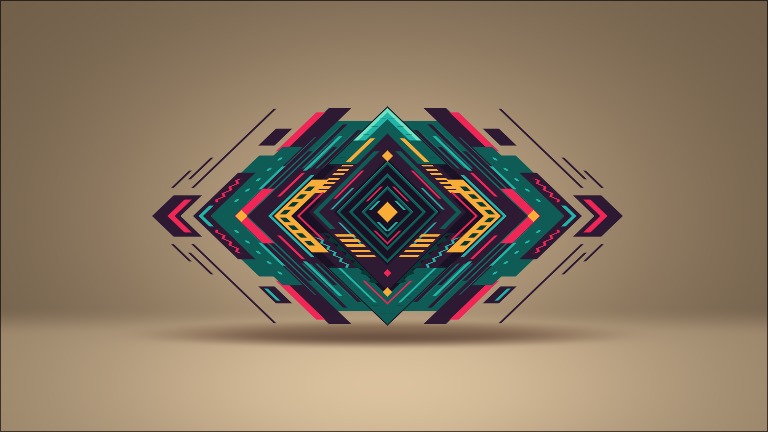
This background is drawn by a Shadertoy shader. Its source:

```glsl
// A floating emblem of mirrored chevrons and nested diamonds over a warm studio floor.
// Folding x and y gives a diamond distance; every bar is a span of that distance
// cut at two heights, painted back to front. Units: canvas height = 100.

float pixel;
vec3 ink;

const vec3 PLUM = vec3(0.18, 0.10, 0.20);
const vec3 NIGHT = vec3(0.10, 0.07, 0.14);
const vec3 TEAL = vec3(0.06, 0.36, 0.34);
const vec3 AQUA = vec3(0.13, 0.71, 0.66);
const vec3 RED = vec3(0.94, 0.15, 0.34);
const vec3 GOLD = vec3(0.97, 0.68, 0.22);

float span(float v, float lo, float hi) {
    return clamp(min(v - lo, hi - v) / pixel + 0.5, 0.0, 1.0);
}

void paint(vec3 color, float mask) { ink = mix(ink, color, mask); }

// Slanted bar: d is the diamond distance, h the height that cuts its ends
void bar(vec3 color, float d, float lo, float hi, float h, float h0, float h1) {
    paint(color, span(d, lo, hi) * span(h, h0, h1));
}

float zigzag(float h, float period) { return abs(fract(h / period) - 0.5) * 2.0 - 0.5; }

float hash(float n) { return fract(sin(n * 91.7) * 437.5); }

float glow(vec2 p, vec2 size) { return exp(-dot(p / size, p / size)); }

void studio(vec2 p) {
    vec3 wall = mix(vec3(0.43, 0.36, 0.28), vec3(0.76, 0.66, 0.53), glow(p, vec2(66.0, 43.0)));
    vec3 ground = mix(vec3(0.56, 0.48, 0.38), vec3(0.86, 0.76, 0.62),
                      glow(p + vec2(0.0, 39.0), vec2(72.0, 28.0)));
    ink = mix(ground, wall, smoothstep(-28.0, -21.0, p.y));
    // Flat cast shadow, with a darker core
    float edge = length((p + vec2(0.0, 27.3)) / vec2(63.0, 3.6));
    paint(vec3(0.42, 0.31, 0.23), 0.65 * smoothstep(1.05, 0.35, edge));
    paint(vec3(0.27, 0.18, 0.15), 0.45 * glow(p + vec2(0.0, 28.0), vec2(37.0, 1.5)));
}

void wings(vec2 p, float x, float y, float d) {
    // Loose lines, short blocks and end arrows
    bar(PLUM, d, 49.5, 50.1, y, 6.5, 24.8);
    bar(PLUM, d, 52.2, 52.8, y, 8.5, 13.5);
    bar(PLUM, d, 54.0, 54.6, y, 6.5, 10.5);
    bar(PLUM, d, 41.4, 45.0, y, 16.3, 20.2);
    bar(AQUA, d, 43.4, 44.2, -p.y, 16.8, 19.6);
    bar(PLUM, d, 46.0, 52.3, y, -1.0, 4.8);
    bar(RED, d, 47.3, 48.9, y, -1.0, 3.8);

    // Stepped body
    bar(TEAL, d, 0.0, 42.5, y, -1.0, 14.0);
    bar(TEAL, d, 0.0, 33.5, y, -1.0, 22.0);
    bar(PLUM, d, 33.0, 38.0, y, 8.0, 25.0);
    bar(RED, d, 37.8, 39.8, y, 15.0, 24.0);
    bar(PLUM, d, 39.3, 43.2, y, -1.0, 10.0);
    bar(TEAL, d, 34.8, 39.3, y, -1.0, 16.0);
    bar(AQUA, d, 41.0, 42.0, y, -1.0, 2.4);
    bar(RED, d + zigzag(y, 1.5), 41.0, 41.6, y, 3.2, 8.6);

    // Studs along the teal wing
    float studY = mod(y, 2.4) - 1.2;
    float stud = length(vec2(d - 37.1, studY));
    paint(AQUA, (1.0 - smoothstep(0.25, 0.25 + pixel, stud)) * span(y, 2.4, 14.4));

    // Layered slats of uneven length
    for (int i = 0; i < 6; i++) {
        float n = float(i), start = 25.6 + n * 1.5;
        float top = 14.0 + 8.0 * hash(n + 2.0);
        bar(PLUM, d, start, start + 0.95, y, -1.0, top);
        bar(mix(TEAL, AQUA, 0.25), d, start + 1.05, start + 1.3, y, 3.0, top - 1.0);
    }
    bar(PLUM, d, 25.0, 30.5, y, -1.0, 11.0);
    bar(AQUA, d, 28.5, 29.3, y, 10.5, 18.5);
    bar(RED, d, 28.3, 29.0, y, 4.5, 10.0);
    bar(RED, d, 31.4, 34.0, y, -1.0, 6.3);
    bar(AQUA, d, 34.2, 34.9, y, 6.2, 11.5);
    paint(GOLD, span(abs(x - 33.8) + y, -1.0, 1.4));
}

void center(vec2 p, float x, float y, float d) {
    paint(NIGHT, span(d, -1.0, 25.4));
    bar(TEAL, d, 18.4, 25.1, y, 12.0, 26.0);
    bar(AQUA, d, 22.4, 25.0, p.y, 17.5, 26.0);
    bar(vec3(0.45, 0.88, 0.75), d, 24.0, 25.0, p.y, 17.5, 26.0);
    bar(RED, d, 20.0, 20.5, -p.y, 15.0, 21.0);
    bar(AQUA, d, 22.4, 23.0, -p.y, 12.0, 20.0);
    bar(GOLD, d, 20.7, 21.8, p.y, 12.5, 18.0);
    bar(PLUM, d, 18.4, 23.0, y, 4.0, 12.0);
    bar(GOLD, d, 19.3, 21.8, p.y, 5.0, 11.8 * span(fract(y / 1.0), 0.35, 0.95));
    bar(AQUA, d + zigzag(y, 1.4), 20.2, 20.8, -p.y, 5.0, 12.0);

    // Gold side chevrons with inset square windows
    bar(AQUA, d, 25.7, 26.5, y, -1.0, 9.5);
    bar(GOLD, d, 21.4, 25.2, y, -1.0, 8.4);
    float windowY = abs(fract(y / 1.8) - 0.5) * 1.8;
    bar(TEAL * 0.6, d, 22.9, 24.3, windowY, -1.0, 0.52 * span(y, 0.0, 7.4));
    bar(RED, d, 19.5, 20.1, y, -1.0, 5.5);

    // Nested frames around the core
    float b = x + abs(p.y - 0.9);
    paint(PLUM, span(b, -1.0, 18.2));
    bar(TEAL, b, 15.9, 17.2, p.y, -3.0, 15.0);
    bar(RED, b, 15.0, 15.6, p.y, 4.0, 10.5);
    bar(AQUA, b, 13.3, 13.8, y, 1.5, 6.5);
    float tooth = abs(fract(p.y / 1.9) - 0.5) * 3.0;
    bar(TEAL * 0.6, b, 18.5, 18.9 + tooth, -p.y, 4.0, 15.5);
    bar(GOLD, b, 13.0, 17.4, -p.y, 4.2, 10.0 * span(fract(-p.y / 1.2), 0.45, 0.95));
    for (int i = 0; i < 3; i++) {
        float ring = 11.8 - float(i) * 2.9;
        paint(NIGHT, span(b, -1.0, ring + 0.6));
        paint(TEAL, span(b, ring - 0.8, ring));
        paint(mix(TEAL, AQUA, 0.5), span(b, ring - 0.15, ring) * step(0.9, p.y));
    }
    bar(RED, b, 7.0, 7.5, y, 3.4, 6.8);
    bar(AQUA, b, 4.2, 4.8, y, 1.4, 3.5);
    paint(GOLD, span(b, -1.0, 2.4));
    paint(GOLD, span(x + abs(p.y - 13.9), -1.0, 1.3));
    paint(RED, span(x + abs(p.y + 13.2), -1.0, 0.9));
    paint(GOLD, span(x + abs(p.y + 17.6), -1.0, 1.1));
}

void mainImage(out vec4 fragColor, in vec2 fragCoord) {
    pixel = 100.0 / iResolution.y;
    vec2 p = (fragCoord - 0.5 * iResolution.xy) * pixel;
    vec2 toEdge = 0.5 * iResolution.xy * pixel - abs(p);
    studio(p);
    p.x -= 0.8;
    float x = abs(p.x), y = abs(p.y), d = 0.96 * x + y;
    wings(p, x, y, d);
    center(p, x, y, d);
    // Thin dark frame
    ink *= mix(0.35, 1.0, smoothstep(0.1, 0.35, min(toEdge.x, toEdge.y)));
    fragColor = vec4(ink, 1.0);
}
```
